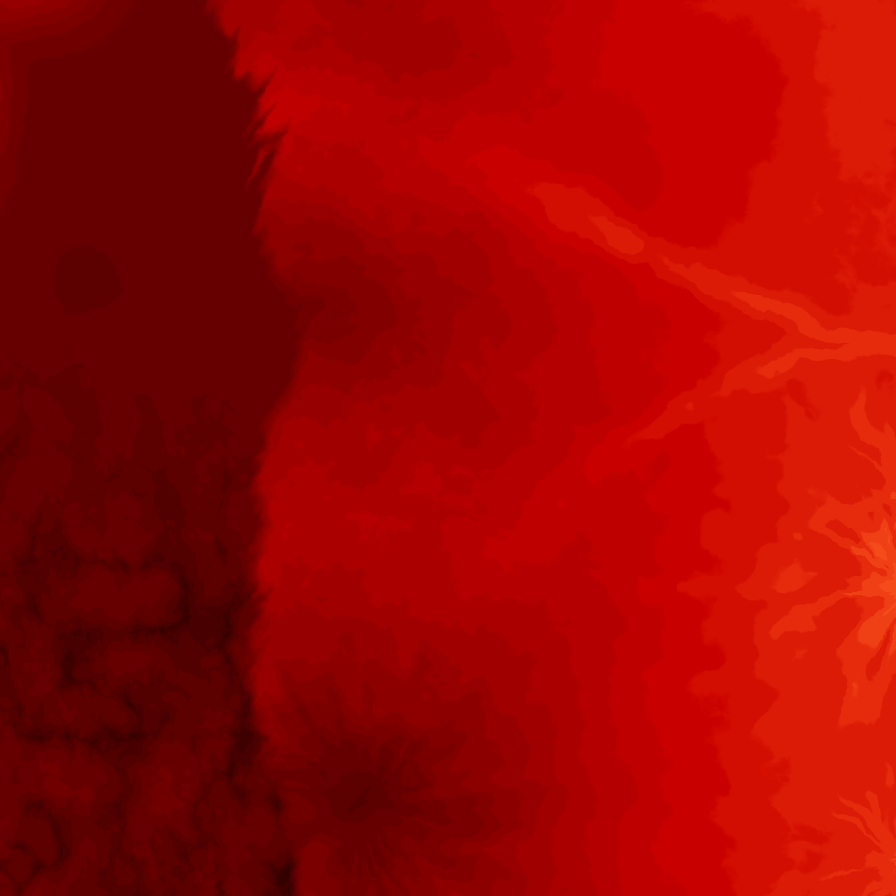
Reproduce this texture map procedurally as a three.js fragment shader.

```glsl
varying vec2 vUv;

float hash(vec2 p) {
  vec3 q = fract(p.xyx * 0.1031);
  q += dot(q, q.yzx + 33.33);
  return fract((q.x + q.y) * q.z);
}

float noise(vec2 p) {
  vec2 cell = floor(p), f = fract(p);
  f = f * f * (3.0 - 2.0 * f);
  return mix(mix(hash(cell), hash(cell + vec2(1, 0)), f.x),
             mix(hash(cell + vec2(0, 1)), hash(cell + vec2(1, 1)), f.x), f.y);
}

// Signed fractal noise, and a creased version for branching gullies
float fbm(vec2 p) {
  float sum = 0.0, amp = 0.5;
  for (int i = 0; i < 5; i++) {
    sum += amp * (noise(p) * 2.0 - 1.0);
    p = mat2(1.6, 1.2, -1.2, 1.6) * p + 7.3;
    amp *= 0.55;
  }
  return sum;
}

float creases(vec2 p) {
  float sum = 0.0, amp = 0.5;
  for (int i = 0; i < 4; i++) {
    sum += amp * (1.0 - abs(noise(p) * 2.0 - 1.0));
    p = mat2(1.6, 1.2, -1.2, 1.6) * p + 3.7;
    amp *= 0.55;
  }
  return sum;
}

float mound(vec2 p, vec2 center, vec2 size) {
  vec2 q = (p - center) / size;
  return exp(-dot(q, q));
}

// Crest along a segment, its width tapering from a to b
float crest(vec2 p, vec2 a, vec2 b, float widthA, float widthB) {
  vec2 along = b - a;
  float t = clamp(dot(p - a, along) / dot(along, along), 0.0, 1.0);
  float d = length(p - a - along * t) / mix(widthA, widthB, t);
  return exp(-d * d);
}

// Peak with rays of uneven length, facing west
float spurs(vec2 p, vec2 center, float reach) {
  vec2 q = p - center;
  float d = length(q), angle = atan(q.y, -q.x);
  float ray = noise(vec2(angle * 9.0 + 20.0, d * 14.0));
  return exp(-d / (reach * (0.3 + 1.3 * ray * ray)));
}

// Hollow with a frayed, radially gullied rim
float basin(vec2 p, vec2 center, float radius) {
  vec2 q = p - center;
  float d = length(q), angle = atan(q.x, q.y);
  float ray = noise(vec2(angle * 10.0 + 40.0, d * 16.0));
  d /= radius * (0.75 + 0.6 * ray);
  return exp(-d * d);
}

float lowland(vec2 p) {
  float south = smoothstep(0.72, 0.25, p.y);
  float gully = creases(p * vec2(22.0, 15.0));
  float h = 0.405 + (0.008 + 0.03 * south) * fbm(p * 16.0);
  h -= south * (0.19 * pow(gully, 3.0) - 0.01);
  h -= 0.05 * south * (creases(p * 42.0) - 0.55);
  h += 0.02 * mound(p, vec2(0.2, 0.09), vec2(0.06, 0.09));
  h -= 0.04 * crest(p, vec2(0.16, 0.55), vec2(0.22, 0.3), 0.015, 0.035);
  h -= 0.05 * crest(p, vec2(0.22, 0.3), vec2(0.12, 0.08), 0.035, 0.025);
  h -= 0.05 * mound(p, vec2(0.1, 0.69), vec2(0.04));
  h -= 0.09 * mound(p, vec2(0.33, 0.02), vec2(0.03));
  h += 0.25 * mound(p, vec2(0.03, 1.02), vec2(0.07, 0.05));
  return h + 0.12 * mound(p, vec2(-0.01, 0.88), vec2(0.025, 0.08));
}

float upland(vec2 p) {
  float h = 0.56 + 0.285 * smoothstep(0.3, 0.97, p.x);
  h += 0.11 * mound(p, vec2(0.36, 0.42), vec2(0.17, 0.14));
  h -= 0.2 * basin(p, vec2(0.4, 0.1), 0.12);
  h -= 0.06 * mound(p, vec2(0.56, 0.1), vec2(0.13, 0.16));
  h -= 0.1 * mound(p, vec2(0.34, 0.65), vec2(0.11, 0.09));
  h -= 0.045 * mound(p, vec2(0.83, 0.89), vec2(0.06, 0.1));
  h += 0.07 * mound(p, vec2(0.29, 0.95), vec2(0.12, 0.09));
  h += 0.04 * mound(p, vec2(0.66, 0.96), vec2(0.16, 0.12));

  // Northern crest, broad in the west and sharp in the east
  float north = 0.12 * crest(p, vec2(0.31, 0.85), vec2(0.55, 0.81), 0.11, 0.065);
  north = max(north, 0.12 * crest(p, vec2(0.54, 0.81), vec2(0.7, 0.73), 0.065, 0.025));
  north = max(north, 0.07 * crest(p, vec2(0.7, 0.73), vec2(0.85, 0.655), 0.025, 0.013));
  north = max(north, 0.06 * crest(p, vec2(0.85, 0.655), vec2(1.0, 0.612), 0.013, 0.013));

  // Southern crest, bending down toward the middle
  float bend = 0.05 * crest(p, vec2(1.0, 0.61), vec2(0.89, 0.605), 0.012, 0.012);
  bend = max(bend, 0.05 * crest(p, vec2(0.89, 0.605), vec2(0.77, 0.55), 0.015, 0.016));
  bend = max(bend, 0.06 * crest(p, vec2(0.77, 0.55), vec2(0.66, 0.48), 0.016, 0.025));
  bend = max(bend, 0.05 * crest(p, vec2(0.66, 0.48), vec2(0.55, 0.38), 0.03, 0.05));
  h += max(north, bend);

  h += 0.13 * spurs(p, vec2(1.01, 0.345), 0.1);
  h += 0.06 * spurs(p, vec2(1.02, 0.45), 0.09);
  h += 0.08 * spurs(p, vec2(1.0, 0.04), 0.08);
  float rough = mix(0.05, 0.016, smoothstep(0.35, 0.75, p.x));
  return h + rough * (fbm(p * 17.0) + 0.9 * (creases(p * 30.0) - 0.6));
}

void main() {
  vec2 warp = vec2(fbm(vUv * 24.0), fbm(vUv * 24.0 + 31.0));
  vec2 p = vUv + 0.012 * warp;

  // Cliff between lowland and upland, with slanting feathers
  float edge = 0.283 + 0.045 * exp(-pow(abs(p.y - 0.63) / 0.09, 2.0))
    + 0.05 * smoothstep(0.25, 0.0, p.y) - 0.05 * smoothstep(0.88, 1.0, p.y);
  vec2 slant = vec2(dot(p, vec2(0.6, 0.8)), dot(p, vec2(0.8, -0.6)));
  float feather = noise(slant * vec2(14, 55)) + 0.6 * noise(slant * vec2(30, 120)) - 0.8;
  feather *= 0.018 + 0.03 * smoothstep(0.68, 0.82, p.y);
  float rise = smoothstep(-0.01, 0.018, p.x - edge + feather);
  float height = mix(lowland(p), upland(p), rise);

  // Terraces with narrow steps
  float level = height * 26.0 + 0.6;
  height = (floor(level) + smoothstep(0.4, 0.6, fract(level)) - 0.6) / 26.0;
  height = clamp(height, 0.2, 0.96);

  // Deep red to orange
  float heat = max(height - 0.78, 0.0);
  float green = heat + 3.5 * heat * heat;
  gl_FragColor = vec4(height, green, 0.4 * max(green - 0.04, 0.0), 1.0);
}
```
